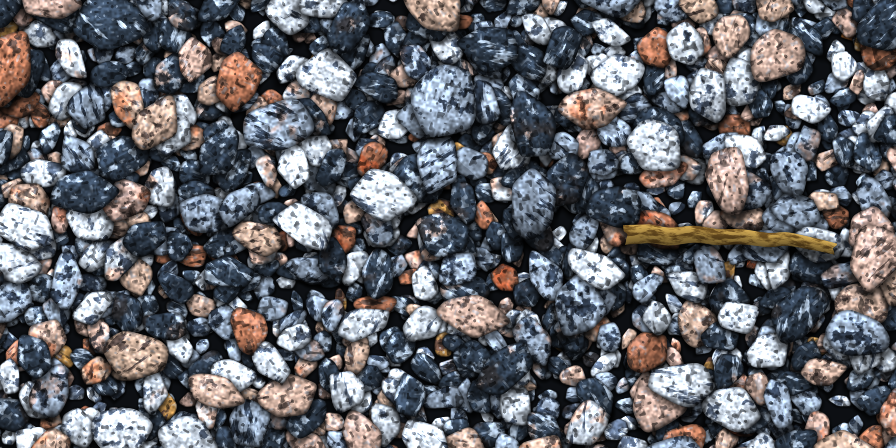
This texture is drawn by a WebGL 2 fragment shader. Its source:

```glsl
#version 300 es
precision highp float;
// Wet mixed gravel with a dry twig lying on it. Jittered grids of stones are
// painted from small to large; each stone is an ellipse chipped by random planes,
// with its own mineral grain, facets, dome lighting and a contact shadow.
uniform vec2 u_resolution;
out vec4 fragColor;

float hash(vec2 p) {
  return fract(sin(dot(p, vec2(127.1, 311.7))) * 43758.545);
}

float noise(vec2 p) {
  vec2 i = floor(p), f = fract(p);
  f = f * f * (3.0 - 2.0 * f);
  return mix(mix(hash(i), hash(i + vec2(1, 0)), f.x),
             mix(hash(i + vec2(0, 1)), hash(i + vec2(1, 1)), f.x), f.y);
}

float fbm(vec2 p) {
  float sum = 0.0, amp = 0.533;
  for (int i = 0; i < 4; i++) {
    sum += amp * noise(p);
    p = mat2(1.6, 1.2, -1.2, 1.6) * p + 7.3;
    amp *= 0.5;
  }
  return sum;
}

mat2 rotation(float a) {
  return mat2(cos(a), sin(a), -sin(a), cos(a));
}

// Rock colour: a base tone broken up by flecks or stretched bands.
vec3 mineral(vec2 q, vec2 id) {
  float kind = hash(id + 3.7), tone = hash(id + 8.1);
  float banding = step(0.6, hash(id + 5.3));
  vec2 s = rotation(tone * 2.0 - 1.0) * q * vec2(mix(55.0, 28.0, banding), mix(55.0, 85.0, banding));
  s += id * 17.0;
  float grain = 0.65 * fbm(s) + 0.35 * fbm(s * 0.4 + 31.0);

  vec3 base = vec3(0.17, 0.215, 0.27), fleck = vec3(0.64, 0.71, 0.79);
  float threshold = 0.53;
  if (kind > 0.33) {                                   // blue grey
    base = vec3(0.60, 0.67, 0.76);
    fleck = vec3(0.17, 0.21, 0.27);
    threshold = 0.50;
  }
  if (kind > 0.54) {                                   // pale quartz
    base = vec3(0.88, 0.93, 0.99);
    fleck = vec3(0.30, 0.35, 0.43);
    threshold = 0.55;
  }
  if (kind > 0.79) {                                   // pink granite
    base = mix(vec3(0.90, 0.77, 0.68), vec3(0.70, 0.59, 0.56), tone);
    fleck = vec3(0.36, 0.30, 0.28);
    threshold = 0.55;
  }
  if (kind > 0.93) {                                   // rust and ochre
    base = mix(vec3(0.69, 0.45, 0.34), vec3(0.66, 0.50, 0.28), step(0.75, tone));
    fleck = vec3(0.34, 0.25, 0.21);
    threshold = 0.52;
  }
  vec3 c = mix(base, fleck, smoothstep(threshold - 0.04, threshold + 0.07, grain));
  // Warm feldspar stains on some stones, then fine crystals on all.
  float stain = step(0.74, hash(id + 12.9)) * smoothstep(0.48, 0.65, fbm(q * 24.0 + id * 9.0));
  c = mix(c, c * vec3(1.08, 0.86, 0.74), stain);
  float crystal = noise(q * 105.0 + id * 5.0);
  c = mix(c, vec3(0.62, 0.68, 0.75), 0.45 * smoothstep(0.72, 0.9, crystal));
  c *= 1.0 - 0.5 * smoothstep(0.30, 0.12, crystal);
  return c * (0.86 + 0.28 * tone) * (0.72 + 0.60 * noise(q * 170.0 + id));
}

// Paints one stone over the colour below it.
vec3 addStone(vec3 below, vec2 offset, vec2 id, float size, float aa) {
  float angle = (hash(id + 1.3) - 0.5) * 3.14159;
  vec2 radii = size * mix(0.78, 1.18, hash(id + 2.9)) * vec2(1.0, mix(0.55, 0.88, hash(id + 4.4)));
  vec2 local = offset * rotation(angle);
  vec2 q = local / radii;
  float seed = hash(id + 6.6) * 6.2832;
  float a = atan(q.y, q.x);
  float rho = length(q) / (1.04 + 0.05 * sin(3.0 * a + seed));
  // Chipped sides: a soft maximum over random cutting planes.
  float sum = pow(rho, 14.0);
  for (int i = 0; i < 5; i++) {
    float k = float(i), h = hash(id + 15.0 + k);
    float side = dot(q, vec2(cos(seed + k * 1.257 + h), sin(seed + k * 1.257 + h)));
    sum += pow(max(side, 0.0) / mix(0.74, 1.0, hash(id + 25.0 + k)), 14.0);
  }
  rho = pow(sum + 1e-9, 1.0 / 14.0);
  float d = (rho - 1.0) * radii.y;

  // Contact shadow, then the lit stone itself.
  below *= mix(0.30, 1.0, smoothstep(-0.1 * size, 0.24 * size, d + 0.10 * offset.y));
  if (d > aa) return below;

  vec2 tilt = rotation(angle) * (q * rho * rho);
  vec2 facetDir = rotation(seed * 1.7) * vec2(1.0, 0.0);
  float crease = dot(q, facetDir) - 0.5 * hash(id + 9.2) + 0.15 * (noise(local * 55.0 + id) - 0.5);
  tilt += facetDir * 0.4 * smoothstep(-0.04, 0.04, crease);
  tilt += 0.8 * (vec2(noise(local * 75.0 + id), noise(local * 75.0 - id + 40.0)) - 0.5);
  vec3 n = normalize(vec3(tilt, 0.95));
  float light = 0.40 + 0.84 * max(dot(n, normalize(vec3(-0.22, 0.58, 0.80))), 0.0);
  light *= mix(0.50, 1.0, smoothstep(1.02, 0.84, rho));
  float gloss = pow(max(dot(n, normalize(vec3(-0.15, 0.5, 0.95))), 0.0), 24.0);
  vec3 stone = mineral(local, id) * light + vec3(0.07, 0.09, 0.12) * gloss;
  return mix(below, stone, smoothstep(aa, -aa, d));
}

// A slightly bowed, tapering twig with fibres along its length.
vec3 addTwig(vec3 below, vec2 p, float aa) {
  float u = (p.x - 1.39) / 0.48;
  float v = p.y - (0.471 + 0.045 * u - 0.075 * u * u) + 0.012 * (noise(vec2(u * 9.0, 2.0)) - 0.5);
  float width = mix(0.022, 0.013, clamp(u, 0.0, 1.0));
  float ends = (abs(u - 0.5) - 0.5) * 0.48 + 0.012 * noise(vec2(v * 90.0, 5.0));
  float d = max(abs(v) - width, ends);
  below *= mix(0.3, 1.0, smoothstep(0.0, 0.025, max(abs(v + 0.008) - width, ends)));
  float fibre = fbm(vec2(u * 20.0, v * 130.0));
  vec3 wood = mix(vec3(0.40, 0.29, 0.12), vec3(0.74, 0.60, 0.30), smoothstep(0.3, 0.65, fibre));
  wood *= 0.85 + 0.3 * v / width;
  return mix(below, wood, smoothstep(aa, -aa, d));
}

void main() {
  vec2 p = gl_FragCoord.xy / u_resolution.y;
  float aa = 0.6 / u_resolution.y;
  vec3 col = vec3(0.05, 0.06, 0.075);
  // Five sizes of stone, small and dense to large and sparse.
  for (int layer = 0; layer < 5; layer++) {
    float k = float(layer), cell = 0.052 * pow(1.29, k);
    mat2 turn = rotation(k * 0.6 + 0.2);
    vec2 g = p * turn / cell + k * 13.7;
    for (int n = 0; n < 9; n++) {
      vec2 id = floor(g) + vec2(n % 3 - 1, 1 - n / 3);
      vec2 key = id + k * 57.3;
      if (hash(key + 0.5) > 1.0 - 0.15 * k) continue;
      vec2 centre = id + 0.5 + 0.6 * (vec2(hash(key + 21.1), hash(key + 33.8)) - 0.5);
      col = addStone(col, turn * (g - centre) * cell, key, cell * 0.56, aa);
    }
  }
  col = addTwig(col, p, aa);
  fragColor = vec4(clamp(col, 0.0, 1.0), 1.0);
}
```
